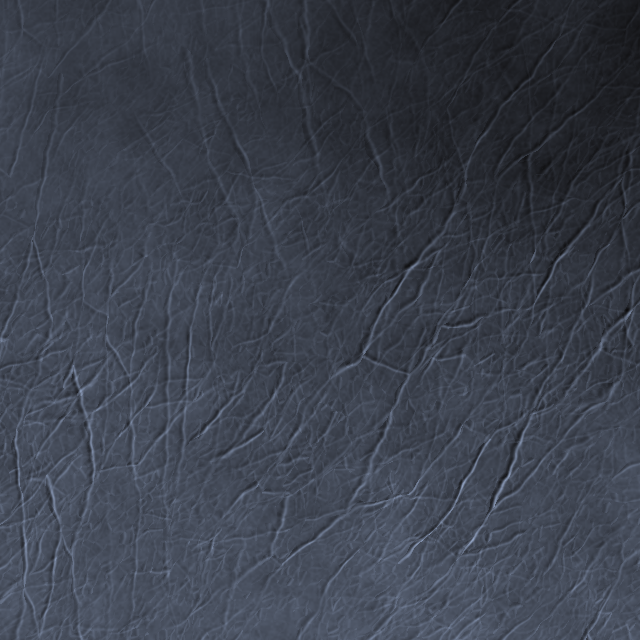
Reproduce this texture procedurally as a WebGL 2 fragment shader.

```glsl
#version 300 es
precision highp float;
// Draws worn blue-grey leather with fine creases and a shaded upper right corner.

uniform vec2 u_resolution;
out vec4 fragColor;

vec2 hash2(vec2 p) {
  vec3 h = fract(vec3(p.xyx) * vec3(0.1031, 0.1030, 0.0973));
  h += dot(h, h.yzx + 33.33);
  return fract((h.xx + h.yz) * h.zy);
}

float valueNoise(vec2 p) {
  vec2 cell = floor(p), f = fract(p);
  f = f * f * (3.0 - 2.0 * f);
  float low = mix(hash2(cell).x, hash2(cell + vec2(1, 0)).x, f.x);
  float high = mix(hash2(cell + vec2(0, 1)).x, hash2(cell + vec2(1, 1)).x, f.x);
  return mix(low, high, f.y);
}

float bell(float x) {
  return exp(-x * x);
}

// Layered sines that bend straight creases into wandering ones.
vec2 wobble(vec2 p, float seed) {
  vec2 offset = vec2(0.0);
  float amplitude = 0.014, frequency = 9.0;
  for (int i = 0; i < 6; i++) {
    offset += amplitude * sin(frequency * (p.yx + offset) + seed * vec2(1.3, 2.1));
    p = mat2(0.8, 0.6, -0.6, 0.8) * p;
    frequency *= 1.9;
    amplitude *= 0.56;
  }
  return offset;
}

// Cell borders stretched along an angle: a lit ridge beside a soft shadow.
float crease(vec2 p, float angle, vec2 density, float width, float seed) {
  p += wobble(p, seed);
  vec2 along = vec2(cos(angle), sin(angle));
  vec2 q = density * vec2(along.y * p.x - along.x * p.y, dot(p, along)) + 40.0 + seed * 7.0;
  vec2 cell = floor(q);
  vec2 nearest = vec2(0.0), second = vec2(0.0), nearestId = cell, secondId = cell;
  float d1 = 1e3, d2 = 1e3;
  for (int y = -1; y <= 1; y++) {
    for (int x = -1; x <= 1; x++) {
      vec2 id = cell + vec2(x, y);
      vec2 delta = id + hash2(id) - q;
      float d = dot(delta, delta);
      if (d < d1) {
        d2 = d1; second = nearest; secondId = nearestId;
        d1 = d; nearest = delta; nearestId = id;
      } else if (d < d2) {
        d2 = d; second = delta; secondId = id;
      }
    }
  }
  // Distance to the border in canvas units, signed by the side facing the light.
  vec2 across = density * (second - nearest);
  float span = max(length(across), 1e-3);
  vec2 normal = across / span;
  float side = 0.5 * (d2 - d1) / span * (normal.x - 0.3 * normal.y < 0.0 ? -1.0 : 1.0);
  float strength = hash2(nearestId + secondId + 17.0).x;
  strength *= mix(0.2, 1.0, abs(normal.x)) * mix(0.3, 1.3, valueNoise(p * 32.0 + seed));
  float w = max(width, 0.7 / u_resolution.y);
  return strength * (bell(side / w + 0.3) - 0.5 * bell((side / w - 2.0) / 1.6));
}

// Broad light falling off toward the upper right.
float baseTone(vec2 uv) {
  vec2 d = uv - vec2(0.97, 0.88);
  return 0.296 - 0.074 * uv.y - 0.112 * exp(-3.0 * d.x * d.x - 4.5 * d.y * d.y);
}

// Patches where creases gather or fade away.
float patches(vec2 p, float frequency, float seed) {
  return smoothstep(0.2, 0.7, valueNoise(p * frequency + seed * 11.0));
}

void main() {
  vec2 uv = gl_FragCoord.xy / u_resolution;
  vec2 p = gl_FragCoord.xy / min(u_resolution.x, u_resolution.y);

  float lower = smoothstep(1.0, 0.3, uv.y);
  float slanted = smoothstep(0.0, 0.6, uv.x - 0.35 * uv.y + 0.1);
  float upperBand = bell((uv.x - 0.45) / 0.22) * smoothstep(0.5, 0.75, uv.y);

  // Long creases, slanted on the right and upright on the left.
  float relief = 0.23 * slanted * patches(p, 4.0, 1.0) * crease(p, 0.95, vec2(16.0, 4.0), 0.0022, 1.0);
  relief += 0.15 * patches(p, 6.0, 2.0) * crease(p, 0.85, vec2(25.0, 6.0), 0.002, 2.0);
  relief += 0.20 * (1.0 - 0.6 * slanted) * patches(p, 4.0, 3.0) * crease(p, 1.47, vec2(21.0, 4.5), 0.0022, 3.0);
  relief += 0.20 * upperBand * crease(p, 1.82, vec2(20.0, 4.0), 0.003, 4.0);

  // Shallow branches, fine net and pebbled grain.
  relief += 0.08 * patches(p, 5.0, 5.0) * crease(p, 0.4, vec2(18.0, 8.0), 0.002, 5.0);
  relief += 0.09 * patches(p, 7.0, 6.0) * crease(p, 0.8, vec2(38.0, 24.0), 0.002, 6.0);
  relief += 0.065 * crease(p, 1.2, vec2(80.0, 62.0), 0.002, 7.0);
  relief *= mix(0.35, 1.1, lower);

  float mottle = 0.03 * (valueNoise(p * 7.0 + 3.0) - 0.5) + 0.03 * (valueNoise(p * 19.0) - 0.5);
  float speckle = 0.03 * (valueNoise(p * 80.0) - 0.5) + 0.03 * (valueNoise(p * 240.0) - 0.5);
  float tone = baseTone(uv) + relief + mottle + speckle * mix(0.6, 1.0, lower);

  vec3 color = tone * vec3(1.0, 1.13, 1.36) - vec3(0.0, 0.008, 0.015);
  fragColor = vec4(clamp(color, 0.0, 1.0), 1.0);
}
```
